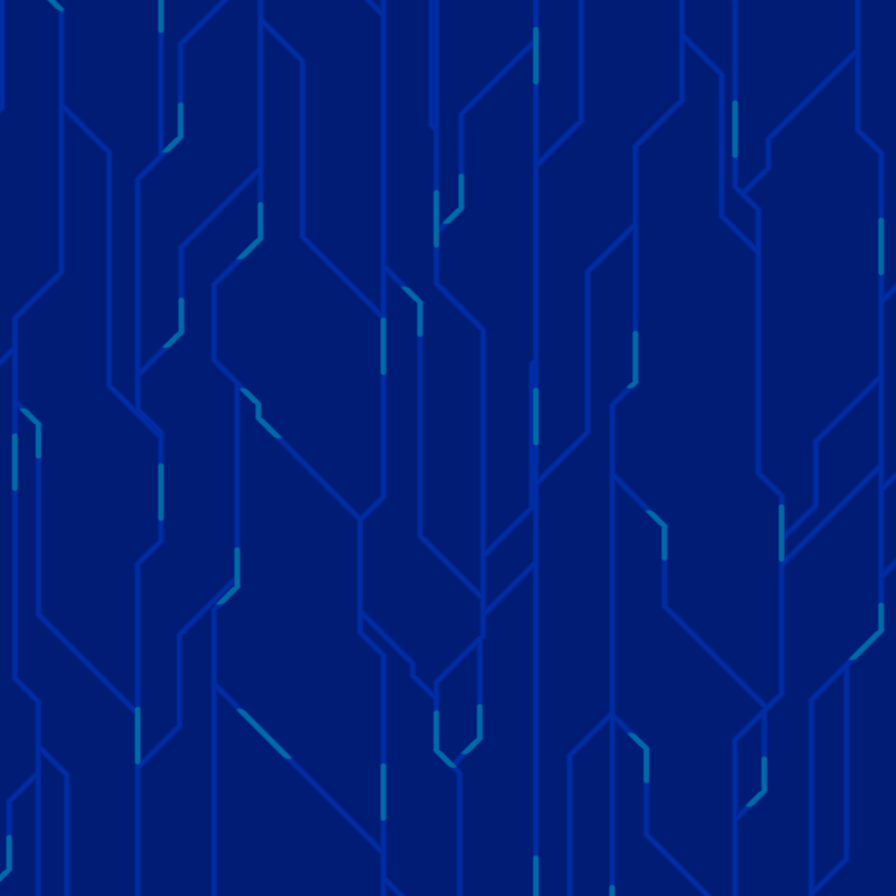
Reproduce this pattern procedurally as a three.js fragment shader.

```glsl
// Circuit traces: thin blue wires with 45 degree bends, branches and short cyan pulses.
#define LANES 9.0            // main wires across the canvas
#define SWAY 0.078           // sideways range of a main wire
#define JOG_CELL 0.28        // height holding one jog
#define BRANCH_CELL 0.37     // height holding one branch
#define PULSE_CELL 0.50      // height holding one pulse
#define PULSE_HALF 0.029     // half length of a pulse
#define WIRE_EDGE vec2(0.0008, 0.0052)
#define PULSE_EDGE vec2(0.0014, 0.0046)
#define BASE_COLOR vec3(0.0, 0.11, 0.46)
#define WIRE_COLOR vec3(0.0, 0.172, 0.645)
#define PULSE_COLOR vec3(0.0, 0.42, 0.645)

varying vec2 vUv;

float hash(vec2 p) {
  return fract(sin(dot(p, vec2(127.1, 311.7))) * 43758.5453);
}

// Resting offset of a lane, on four levels so that some runs stay straight.
float laneOffset(float lane, float cell) {
  return (floor(hash(vec2(lane, cell) + 3.7) * 4.0) / 3.0 - 0.5) * SWAY;
}

// Horizontal position of a main wire at height y.
float wireX(float lane, float y) {
  float v = y / JOG_CELL + 5.0 * hash(vec2(lane, 1.3));
  float cell = floor(v);
  float from = laneOffset(lane, cell);
  float shift = laneOffset(lane, cell + 1.0) - from;
  float start = hash(vec2(lane, cell) + 9.1) * (JOG_CELL - abs(shift));
  float ramp = clamp(fract(v) * JOG_CELL - start, 0.0, abs(shift));
  return (lane + 0.5) / LANES + from + sign(shift) * ramp;
}

// Branch profile: diagonal, level run, diagonal.
float branchX(float t, float bend, float run) {
  return t - clamp(t - bend, 0.0, run);
}

// Distance to a curve x(y) from its offset and its values just above and below.
float curveDistance(float dx, float above, float below, float e) {
  float slope = (above - below) / (2.0 * e);
  return abs(dx) / sqrt(1.0 + slope * slope);
}

// Distance to a round-ended piece of a curve.
float pulseDistance(float d, float along, float halfLength) {
  return length(vec2(d, max(abs(along) - halfLength, 0.0)));
}

void main() {
  vec2 p = vUv;
  float e = 0.002;
  float wire = 1.0;
  float pulse = 1.0;

  for (float lane = -2.0; lane < LANES + 1.0; lane += 1.0) {
    // Main wire and its pulses
    float left = wireX(lane, p.y);
    float right = wireX(lane + 1.0, p.y);
    float d = curveDistance(p.x - left, wireX(lane, p.y + e), wireX(lane, p.y - e), e);
    wire = min(wire, d);
    float v = p.y / PULSE_CELL + 7.0 * hash(vec2(lane, 6.2));
    float center = mix(0.2, 0.8, hash(vec2(lane, floor(v)) + 4.4));
    pulse = min(pulse, pulseDistance(d, (fract(v) - center) * PULSE_CELL, PULSE_HALF));

    // Branches live only between this wire and the next
    if (p.x < left || p.x > right) continue;
    float dir = hash(vec2(lane, 8.5)) < 0.5 ? -1.0 : 1.0;
    for (float j = -2.0; j < 5.0; j += 1.0) {
      vec2 id = vec2(lane, j);
      float startY = (j + 0.5 * hash(id + 0.3) + hash(vec2(lane, 2.9))) * BRANCH_CELL;
      float bend = mix(0.025, 0.06, hash(id + 5.6));
      float run = max(0.0, mix(-0.03, 0.28, hash(id + 7.8)));
      float t = (p.y - startY) * dir;
      float x = wireX(lane, startY) + branchX(t, bend, run);
      float b = curveDistance(p.x - x, branchX(t + e, bend, run), branchX(t - e, bend, run), e);
      wire = min(wire, b);
      if (hash(id + 2.2) < 0.4) {
        pulse = min(pulse, pulseDistance(b, t - bend - 0.010, 0.025));
      }
    }
  }

  vec3 color = mix(BASE_COLOR, WIRE_COLOR, 1.0 - smoothstep(WIRE_EDGE.x, WIRE_EDGE.y, wire));
  color = mix(color, PULSE_COLOR, 1.0 - smoothstep(PULSE_EDGE.x, PULSE_EDGE.y, pulse));
  gl_FragColor = vec4(color, 1.0);
}
```
